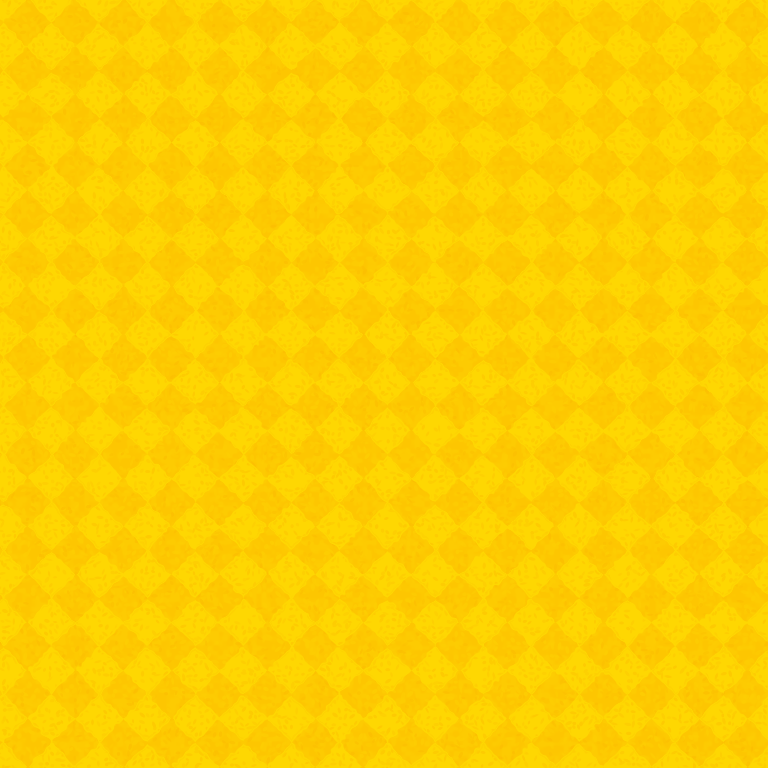
This pattern is drawn by a WebGL 1 fragment shader. Its source:

```glsl
precision highp float;

uniform vec2 u_resolution;

const float REPEATS = 16.0;
const vec2 DIAMOND_CENTER = vec2(0.07, 0.03);

const vec3 LEMON = vec3(0.995, 0.842, 0.008);
const vec3 AMBER = vec3(0.992, 0.776, 0.004);
const vec3 GOLD = vec3(0.992, 0.808, 0.008);
const vec3 ORANGE = vec3(0.985, 0.735, 0.004);

vec2 hash2(vec2 p, float seed) {
  vec3 q = fract(vec3(p.xyx + seed) * vec3(0.1031, 0.1030, 0.0973));
  q += dot(q, q.yzx + 33.33);
  return fract((q.xx + q.yz) * q.zy);
}

// Value noise that wraps after a whole number of cells
float wrapNoise(vec2 uv, float cells, float seed) {
  vec2 p = uv * cells;
  vec2 id = floor(p);
  vec2 f = fract(p);
  f = f * f * (3.0 - 2.0 * f);
  float a = hash2(mod(id, cells), seed).x;
  float b = hash2(mod(id + vec2(1.0, 0.0), cells), seed).x;
  float c = hash2(mod(id + vec2(0.0, 1.0), cells), seed).x;
  float d = hash2(mod(id + 1.0, cells), seed).x;
  return mix(mix(a, b, f.x), mix(c, d, f.x), f.y);
}

// Coverage of scattered, randomly turned leaf-like flecks
float flecks(vec2 uv, float cells, float density, float pixel, float seed) {
  vec2 p = uv * cells;
  vec2 base = floor(p);
  float cover = 0.0;
  for (int j = -1; j <= 1; j++) {
    for (int i = -1; i <= 1; i++) {
      vec2 cell = base + vec2(float(i), float(j));
      vec2 id = mod(cell, cells);
      vec2 jitter = hash2(id, seed);
      vec2 shape = hash2(id, seed + 17.0);
      vec2 pick = hash2(id, seed + 41.0);
      float angle = 3.14159 * shape.x;
      vec2 axis = vec2(cos(angle), sin(angle));
      vec2 q = p - cell - 0.15 - 0.7 * jitter;
      q = vec2(dot(q, axis), dot(q, vec2(-axis.y, axis.x)));
      vec2 radius = vec2(mix(0.3, 0.6, shape.y), mix(0.17, 0.3, jitter.x));
      float dist = (length(q / radius) - 1.0) * radius.y;
      float soft = 0.5 * pixel * cells;
      float strength = step(pick.x, density) * mix(0.45, 1.0, pick.y);
      cover = max(cover, strength * (1.0 - smoothstep(-soft, soft, dist)));
    }
  }
  return cover;
}

// Signed distance to touching diamonds, positive inside, in repeats
float diamond(vec2 p) {
  vec2 q = abs(fract(p + 0.5) - 0.5);
  return (0.5 - q.x - q.y) * 0.70711;
}

void main() {
  vec2 uv = gl_FragCoord.xy / u_resolution;
  float pixel = 1.0 / min(u_resolution.x, u_resolution.y);
  float soft = 0.7 * pixel * REPEATS;

  // Diamond lattice with a worn outline
  float wear = wrapNoise(uv, 160.0, 3.0) - 0.5;
  float dist = diamond(uv * REPEATS - DIAMOND_CENTER) + 0.07 * wear;
  float inside = smoothstep(-soft, soft, dist);

  // Light diamonds: dense darker flecks and a broken inner line
  float fleck = flecks(uv, 128.0, 0.75, pixel, 5.0);
  float field = smoothstep(0.02, 0.05, dist);
  float line = 1.0 - smoothstep(0.008, 0.008 + soft, abs(dist - 0.035));
  line *= smoothstep(0.35, 0.65, wrapNoise(uv, 96.0, 11.0));
  vec3 light = mix(LEMON, AMBER, 0.72 * fleck * field);
  light = mix(light, GOLD, 0.5 * line);

  // Dark diamonds: fine grain with paler and deeper flecks
  float grain = wrapNoise(uv, 160.0, 29.0);
  vec3 dark = mix(AMBER, GOLD, 0.6 * smoothstep(0.3, 0.8, grain));
  dark = mix(dark, GOLD, 0.8 * flecks(uv, 112.0, 0.6, pixel, 53.0));
  dark = mix(dark, ORANGE, 0.55 * flecks(uv, 128.0, 0.25, pixel, 71.0));

  gl_FragColor = vec4(mix(dark, light, inside), 1.0);
}
```
